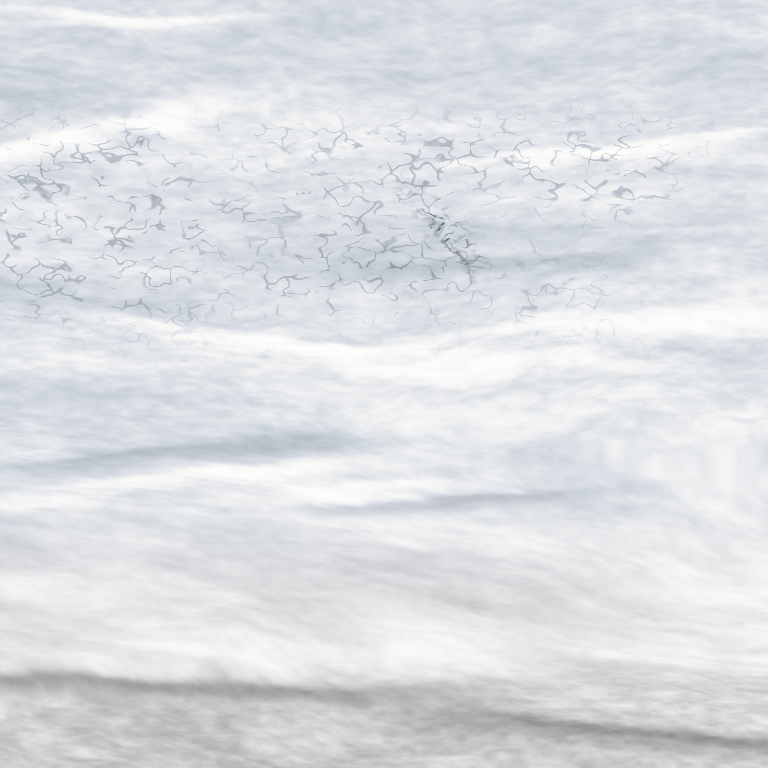
Give the GLSL for this texture, as a WebGL 2 fragment shader.

```glsl
#version 300 es
precision highp float;
// Pale, wind-drawn cloud and snow sheets with soft ridges, shadows and fine cracks.
uniform vec2 u_resolution;
out vec4 outColor;

const float BASE_TONE = 0.884;
const float STREAK_CONTRAST = 0.19;
const float WISP_CONTRAST = 0.16;
const float RIPPLE_CONTRAST = 0.095;
const float GRAIN_CONTRAST = 0.10;
const float CRACK_DEPTH = 0.17;
const float CLUSTER_DEPTH = 0.42;
const float EDGE_WARP = 0.045;
const vec3 COOL_TINT = vec3(-0.024, 0.0, 0.034);
const vec3 WARM_TINT = vec3(0.0, 0.0, 0.008);
const vec3 HIGHLIGHT_TINT = vec3(0.003, 0.004, -0.002);

// Soft bands: centre x, centre y, half length, half thickness
const int BAND_COUNT = 12;
const vec4 BAND_SHAPE[BAND_COUNT] = vec4[](
  vec4(0.10, 0.83, 0.20, 0.016), vec4(0.82, 0.81, 0.24, 0.008),
  vec4(0.38, 0.56, 0.26, 0.014), vec4(0.77, 0.57, 0.26, 0.025),
  vec4(0.23, 0.41, 0.25, 0.012), vec4(0.58, 0.35, 0.20, 0.009),
  vec4(0.25, 0.38, 0.22, 0.012), vec4(0.50, 0.37, 0.12, 0.011),
  vec4(0.64, 0.66, 0.20, 0.010), vec4(0.18, 0.115, 0.42, 0.014),
  vec4(0.86, 0.045, 0.30, 0.016), vec4(0.15, 0.98, 0.24, 0.008));
// Slope and signed brightness of each band
const vec2 BAND_TONE[BAND_COUNT] = vec2[](
  vec2(0.24, 0.11), vec2(0.08, 0.11), vec2(-0.11, 0.13), vec2(0.08, 0.11),
  vec2(0.10, -0.14), vec2(0.03, -0.13), vec2(0.13, 0.10), vec2(0.02, 0.10),
  vec2(-0.01, -0.08), vec2(-0.04, -0.20), vec2(-0.10, -0.20), vec2(-0.02, 0.10));

float hash(ivec2 cell) {
  uvec2 k = uvec2(cell) * uvec2(1597u, 3571u);
  uint h = (k.x ^ (k.y << 8)) * 74779u + k.y;
  h = ((h >> 15) ^ h) * 48271u;
  h = ((h >> 13) ^ h) * 69621u;
  return float((h ^ (h >> 16)) & 65535u) / 65535.0;
}

float noise(vec2 p) {
  ivec2 cell = ivec2(floor(p));
  vec2 f = smoothstep(0.0, 1.0, fract(p));
  float low = mix(hash(cell), hash(cell + ivec2(1, 0)), f.x);
  float high = mix(hash(cell + ivec2(0, 1)), hash(cell + ivec2(1, 1)), f.x);
  return mix(low, high, f.y);
}

float fbm(vec2 p) {
  const mat2 TURN = mat2(0.995, 0.06, -0.06, 0.995);
  float sum = 0.0, weight = 0.5;
  for (int i = 0; i < 5; i++) {
    sum += weight * noise(p);
    p = TURN * p * 2.03 + vec2(17.3, 9.1);
    weight *= 0.5;
  }
  return sum / 0.97;
}

// Sum of long soft ridges and shadows, crisper on the upper side
float bands(vec2 uv, float warp, float breakup) {
  float sum = 0.0;
  for (int i = 0; i < BAND_COUNT; i++) {
    vec4 shape = BAND_SHAPE[i];
    float along = (uv.x - shape.x) / shape.z;
    float across = uv.y - shape.y - BAND_TONE[i].x * (uv.x - shape.x) + warp;
    across *= (across > 0.0 ? 1.4 : 0.7) / shape.w;
    sum += BAND_TONE[i].y * exp(-along * along * along * along - across * across);
  }
  return sum * (0.2 + 1.6 * breakup);
}

// Thin broken lines along the borders of warped cells
float cracks(vec2 p, float width) {
  p += 0.9 * vec2(noise(p * 1.9), noise(p * 1.9 + 31.0));
  vec2 nearest = vec2(9.0);
  for (int i = 0; i < 9; i++) {
    ivec2 cell = ivec2(floor(p)) + ivec2(i % 3, i / 3) - 1;
    float d = distance(p, vec2(cell) + vec2(hash(cell), hash(cell + 101)));
    nearest = d < nearest.x ? vec2(d, nearest.x) : vec2(nearest.x, min(nearest.y, d));
  }
  float line = 1.0 - smoothstep(0.2 * width, width, nearest.y - nearest.x);
  return line * smoothstep(0.42, 0.72, noise(p * 1.6 + 57.0));
}

void main() {
  vec2 uv = gl_FragCoord.xy / u_resolution;
  float wispZone = smoothstep(0.46, 0.32, uv.y);
  float floorZone = smoothstep(0.15, 0.07, uv.y);
  // Streaks lean down to the right in the lower, wispy part
  float lean = mix(0.02, 0.18, wispZone * (1.0 - 0.6 * floorZone));
  float bend = fbm(uv * vec2(2.2, 4.5) + 3.0) - 0.5;
  vec2 flow = vec2(uv.x, uv.y + lean * (uv.x - 0.5) + 0.08 * bend);
  float streak = fbm(flow * vec2(1.9, 13.0) + 11.0);
  float wisp = fbm(flow * vec2(5.0, 38.0) + 23.0);
  float ripple = fbm(flow * vec2(17.0, 75.0) + 37.0);
  float grain = fbm(flow * vec2(55.0, 150.0) + 41.0);
  float tone = BASE_TONE + STREAK_CONTRAST * (streak - 0.5);
  tone += WISP_CONTRAST * (0.5 + 0.5 * wispZone) * (wisp - 0.5);
  tone += RIPPLE_CONTRAST * (1.0 + 0.8 * floorZone) * (ripple - 0.5);
  tone += GRAIN_CONTRAST * (1.0 - 0.4 * wispZone + 1.0 * floorZone) * (grain - 0.5);
  tone += 0.025 * wispZone - 0.065 * floorZone;
  tone += bands(uv, EDGE_WARP * (bend + 0.6 * (wisp - 0.5)), 0.5 * (wisp + ripple));
  // Fractured ground between the upper ridges
  float fractured = smoothstep(0.50, 0.66, uv.y) * smoothstep(0.88, 0.80, uv.y);
  fractured *= smoothstep(0.35, 0.65, fbm(uv * vec2(4.0, 6.0) + 71.0));
  vec2 offset = uv - vec2(0.58, 0.70);
  vec2 reach = vec2(dot(offset, vec2(0.72, 0.69)), dot(offset, vec2(0.69, -0.72))) / vec2(0.016, 0.06);
  float fine = cracks(uv * vec2(34.0, 56.0), 0.17);
  float coarse = cracks(uv * vec2(55.0, 90.0) + 13.0, 0.36);
  tone -= CRACK_DEPTH * fractured * fine + CLUSTER_DEPTH * exp(-dot(reach, reach)) * coarse;
  // Cool shadows above, nearly neutral greys below
  tone = tone > 0.93 ? 0.93 + 0.07 * (1.0 - exp((0.93 - tone) / 0.07)) : tone;
  vec3 tint = mix(COOL_TINT, WARM_TINT, smoothstep(0.38, 0.20, uv.y));
  vec3 color = vec3(tone) + tint * smoothstep(0.98, 0.82, tone);
  color += HIGHLIGHT_TINT * smoothstep(0.93, 0.98, tone);
  outColor = vec4(clamp(color, 0.0, 1.0), 1.0);
}
```
